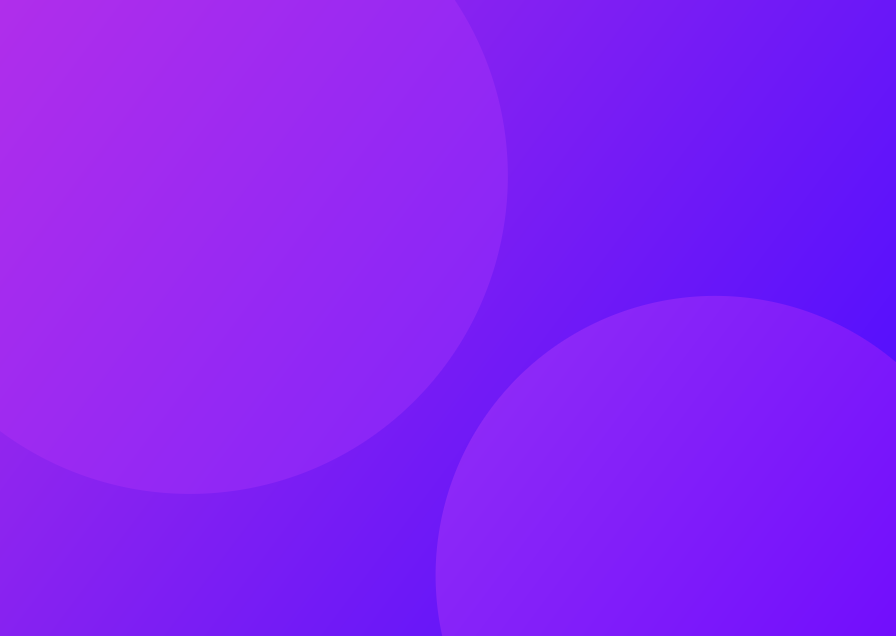
This background is drawn by a Shadertoy shader. Its source:

```glsl
// Violet to blue diagonal gradient with two large, softly tinted discs.

const vec2 GRADIENT_DIR = vec2(0.8, -0.6);   // towards the lower right
const vec2 TOP_LEFT = vec2(0.0, 1.0);

// Background colours
const vec3 ORCHID = vec3(0.660, 0.180, 0.910);
const vec3 ELECTRIC_BLUE = vec3(0.345, 0.065, 0.990);

// Upper disc colours
const vec3 MAGENTA = vec3(0.690, 0.180, 0.920);
const vec3 PURPLE = vec3(0.540, 0.148, 0.970);

// Lower disc colours
const vec3 VIOLET = vec3(0.553, 0.160, 0.970);
const vec3 INDIGO = vec3(0.445, 0.055, 0.990);

// Blend of two colours as t runs from start to end
vec3 ramp(vec3 first, vec3 last, float start, float end, float t) {
    return mix(first, last, clamp((t - start) / (end - start), 0.0, 1.0));
}

// Antialiased coverage of a disc
float disc(vec2 p, vec2 center, float radius, float pixel) {
    return clamp(0.5 - (length(p - center) - radius) / pixel, 0.0, 1.0);
}

void mainImage(out vec4 fragColor, in vec2 fragCoord) {
    // Canvas height is one unit
    float pixel = 1.0 / iResolution.y;
    vec2 p = fragCoord * pixel;

    // Distance along the shared gradient axis
    float t = dot(p - TOP_LEFT, GRADIENT_DIR);

    // Background
    vec3 color = ramp(ORCHID, ELECTRIC_BLUE, 0.0, 1.443, t);

    // Upper left disc
    vec3 upperColor = ramp(MAGENTA, PURPLE, 0.0, 0.905, t);
    color = mix(color, upperColor, disc(p, vec2(0.2985, 0.7234), 0.5, pixel));

    // Lower right disc
    vec3 lowerColor = ramp(VIOLET, INDIGO, 1.0, 1.725, t);
    color = mix(color, lowerColor, disc(p, vec2(1.1245, 0.0952), 0.4396, pixel));

    fragColor = vec4(color, 1.0);
}
```
